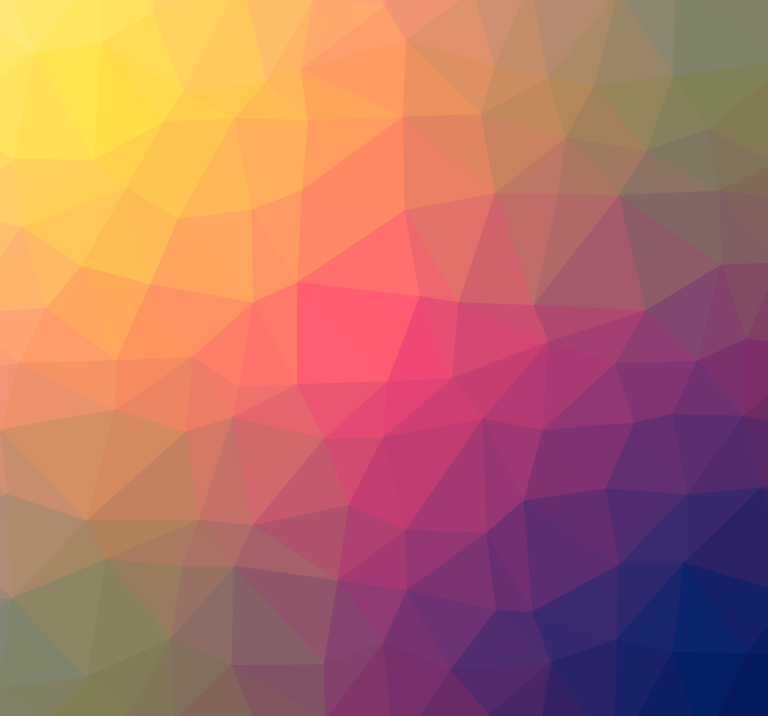
Give the GLSL for this background, as a Shadertoy shader.

```glsl
// Low-poly mesh of flat triangles, running from yellow through pink to navy
const float CELL = 0.104;               // mesh spacing, in canvas heights
const vec2 OFFSET = vec2(0.036, 0.078); // mesh origin

vec2 hash2(vec2 p) {
    vec2 q = vec2(dot(p, vec2(127.1, 311.7)), dot(p, vec2(269.5, 183.3)));
    return fract(sin(q) * 43758.5453);
}

float cross2(vec2 a, vec2 b) {
    return a.x * b.y - a.y * b.x;
}

float ramp(float from, float to, float t) {
    return clamp((t - from) / (to - from), 0.0, 1.0);
}

// Colour ramp shared by both axes
vec3 palette(float t) {
    vec3 c = mix(vec3(1.0, 0.91, 0.47), vec3(1.0, 0.89, 0.27), ramp(0.0, 0.14, t));
    c = mix(c, vec3(1.0, 0.64, 0.38), ramp(0.14, 0.33, t));
    c = mix(c, vec3(1.0, 0.28, 0.46), ramp(0.33, 0.50, t));
    c = mix(c, vec3(0.42, 0.18, 0.44), ramp(0.50, 0.73, t));
    c = mix(c, vec3(0.0, 0.14, 0.43), ramp(0.73, 0.90, t));
    return mix(c, vec3(0.02, 0.09, 0.35), ramp(0.90, 1.0, t));
}

// Average of a left-to-right and a top-to-bottom gradient
vec3 meshColor(vec2 gridPos) {
    vec2 uv = gridPos * CELL + OFFSET;
    uv.x *= iResolution.y / iResolution.x;
    return 0.5 * (palette(uv.x) + palette(1.0 - uv.y));
}

vec2 meshVertex(vec2 id) {
    return id + (hash2(id) - 0.5) * 0.74;
}

// Signed distance to the line a-b, positive on its left
float edgeDistance(vec2 p, vec2 a, vec2 b) {
    return cross2(b - a, p - a) / max(length(b - a), 1e-4);
}

// Flat colour in rgb, weighted by the smooth coverage kept in alpha
vec4 triangle(vec2 p, vec2 a, vec2 b, vec2 c, float pixel) {
    float d = min(edgeDistance(p, a, b), min(edgeDistance(p, b, c), edgeDistance(p, c, a)));
    float coverage = clamp(d / pixel + 0.5, 0.0, 1.0);
    return coverage * vec4(meshColor((a + b + c) / 3.0), 1.0);
}

void mainImage(out vec4 fragColor, in vec2 fragCoord) {
    vec2 p = (fragCoord / iResolution.y - OFFSET) / CELL;
    float pixel = 1.0 / (iResolution.y * CELL);
    vec4 sum = vec4(0.0);

    // Jittered quads around the point, each split into two triangles
    for (int y = -1; y <= 1; y++) {
        for (int x = -1; x <= 1; x++) {
            vec2 id = floor(p) + vec2(x, y);
            vec2 a = meshVertex(id);
            vec2 b = meshVertex(id + vec2(1, 0));
            vec2 c = meshVertex(id + vec2(1, 1));
            vec2 d = meshVertex(id + vec2(0, 1));

            // Delaunay choice: cut a-c only if the angles at b and d sum to under pi
            float sinSum = cross2(c - b, a - b) * dot(a - d, c - d)
                         + dot(c - b, a - b) * cross2(a - d, c - d);
            if (sinSum > 0.0) {
                sum += triangle(p, a, b, c, pixel) + triangle(p, a, c, d, pixel);
            } else {
                sum += triangle(p, a, b, d, pixel) + triangle(p, b, c, d, pixel);
            }
        }
    }
    fragColor = vec4(sum.rgb / max(sum.a, 1e-4), 1.0);
}
```
